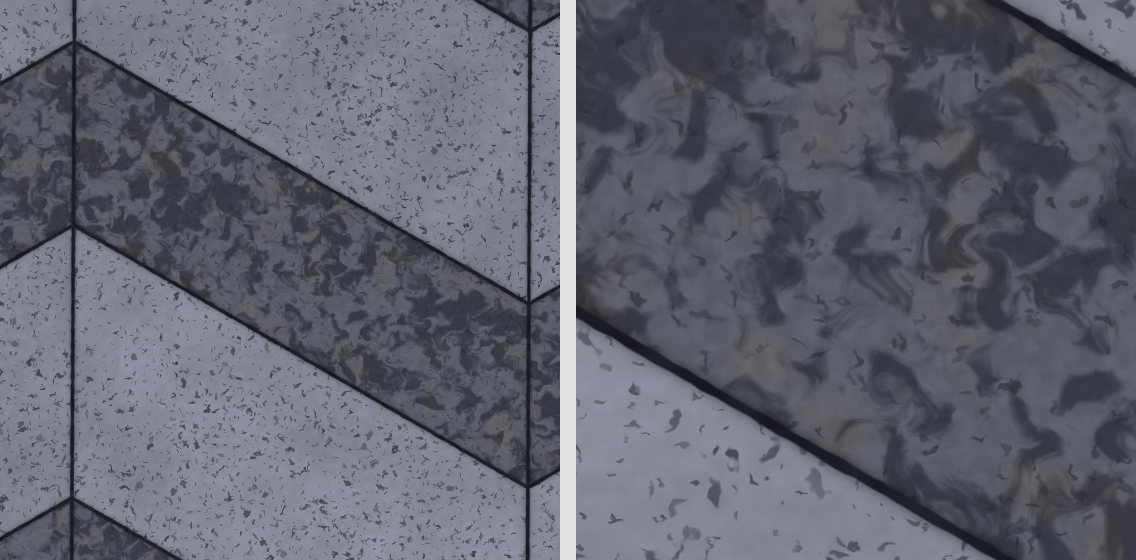
Left, the full canvas; right, a detail of the centre.
Give the GLSL for this texture, as a WebGL 1 fragment shader.

```glsl
precision highp float;
// Chevron paving of speckled granite: alternating light and dark slanted slabs with thin dark joints.

uniform vec2 u_resolution;

#define COLUMN_WIDTH 0.814
#define ROW_PERIOD 0.815
#define DARK_HEIGHT 0.328
#define SLOPE 0.576
#define ORIGIN vec2(0.128, 0.598)
#define LEAN 0.005
#define JOINT_HALF 0.0030
#define LIGHT_STONE vec3(0.525, 0.535, 0.595)
#define DARK_STONE vec3(0.355, 0.365, 0.405)
#define DARK_MINERAL vec3(0.19, 0.20, 0.24)
#define JOINT_COLOR vec3(0.10, 0.105, 0.135)

float hash(vec2 p) {
  return fract(sin(dot(p, vec2(127.1, 311.7))) * 43758.5);
}

vec2 hash2(vec2 p) {
  return vec2(hash(p), hash(p + 17.3));
}

float noise(vec2 p) {
  vec2 i = floor(p), f = fract(p);
  f = f * f * (3.0 - 2.0 * f);
  return mix(mix(hash(i), hash(i + vec2(1.0, 0.0)), f.x),
             mix(hash(i + vec2(0.0, 1.0)), hash(i + vec2(1.0, 1.0)), f.x), f.y);
}

float fbm(vec2 p) {
  float sum = 0.0, amp = 0.5;
  for (int i = 0; i < 4; i++) {
    sum += amp * noise(p);
    p = mat2(1.6, 1.2, -1.2, 1.6) * p + 5.7;
    amp *= 0.5;
  }
  return sum / 0.9375;
}

vec2 warp(vec2 p) {
  return vec2(noise(p), noise(p + 31.7)) - 0.5;
}

// Ragged elongated mineral chips, one per cell, each turned at random
float flecks(vec2 p, float cells, float density) {
  p *= cells;
  p += 0.4 * warp(p * 2.7) + 0.2 * warp(p * 6.0);
  vec2 base = floor(p);
  float mask = 0.0;
  for (int j = -1; j <= 1; j++) {
    for (int i = -1; i <= 1; i++) {
      vec2 cell = base + vec2(float(i), float(j));
      vec2 d = p - cell - hash2(cell);
      float angle = 6.2832 * hash(cell + 5.1);
      float size = mix(0.45, 1.0, hash(cell + 9.4));
      float c = cos(angle), s = sin(angle);
      vec2 q = vec2(c * d.x + s * d.y, c * d.y - s * d.x) / (size * vec2(0.42, 0.17));
      float strength = step(hash(cell + 2.6), density) * mix(0.45, 1.0, hash(cell + 7.9));
      mask = max(mask, strength * (1.0 - smoothstep(0.5, 1.2, length(q))));
    }
  }
  return mask;
}

vec3 lightGranite(vec2 p) {
  float cloud = 0.6 * fbm(p * 9.0) + 0.4 * fbm(p * 85.0);
  vec3 color = LIGHT_STONE * mix(0.83, 1.11, cloud);
  float patches = mix(0.35, 0.95, noise(p * 14.0));
  float chips = max(flecks(p, 44.0, patches), 0.8 * flecks(p + 3.7, 85.0, 0.75 * patches));
  return mix(color, DARK_MINERAL, 0.82 * chips);
}

vec3 darkGranite(vec2 p) {
  vec2 q = p * 52.0 + 1.3 * warp(p * 60.0);
  float mottle = smoothstep(0.38, 0.68, fbm(q) + 0.22 * (noise(p * 11.0) - 0.5));
  vec3 color = mix(DARK_STONE, DARK_MINERAL, 0.85 * mottle);
  float rust = smoothstep(0.55, 0.85, noise(p * 24.0)) * noise(p * 70.0);
  color += rust * vec3(0.025, 0.006, -0.020);
  color = mix(color, 0.8 * DARK_MINERAL, 0.6 * flecks(p, 58.0, 0.6));
  return color * mix(0.90, 1.10, fbm(p * 130.0));
}

void main() {
  vec2 uv = gl_FragCoord.xy / u_resolution.y;
  float pixel = 1.0 / u_resolution.y;

  // Fold the columns so that the slant mirrors at every vertical joint
  float x = uv.x - ORIGIN.x - LEAN * uv.y;
  float column = floor(x / COLUMN_WIDTH);
  float fold = abs(mod(x + COLUMN_WIDTH, 2.0 * COLUMN_WIDTH) - COLUMN_WIDTH);
  float v = uv.y + SLOPE * fold - ORIGIN.y;
  float row = floor(v / ROW_PERIOD);
  float t = v - row * ROW_PERIOD;
  float isDark = step(t, DARK_HEIGHT);

  // Each slab has its own grain and tone
  vec2 slab = vec2(column, 2.0 * row + isDark);
  vec2 p = uv + 4.0 * hash2(slab + 1.7);
  vec3 color;
  if (isDark > 0.5) color = darkGranite(p);
  else color = lightGranite(p);
  color *= mix(0.95, 1.05, hash(slab + 8.3));

  // Joints with slightly uneven edges and a soft shaded rim
  float inColumn = x - column * COLUMN_WIDTH;
  float upright = min(inColumn, COLUMN_WIDTH - inColumn);
  float slant = min(min(t, ROW_PERIOD - t), abs(t - DARK_HEIGHT)) * inversesqrt(1.0 + SLOPE * SLOPE);
  float edge = min(upright, slant) + 0.0014 * (noise(uv * 110.0) - 0.5);
  color *= 1.0 - 0.30 * exp(-max(edge - JOINT_HALF, 0.0) / 0.003);
  float soft = max(0.8 * pixel, 0.0009);
  float joint = 1.0 - smoothstep(JOINT_HALF - soft, JOINT_HALF + soft, edge);
  color = mix(color, JOINT_COLOR * mix(0.85, 1.3, noise(uv * 60.0)), joint);

  gl_FragColor = vec4(color, 1.0);
}
```
